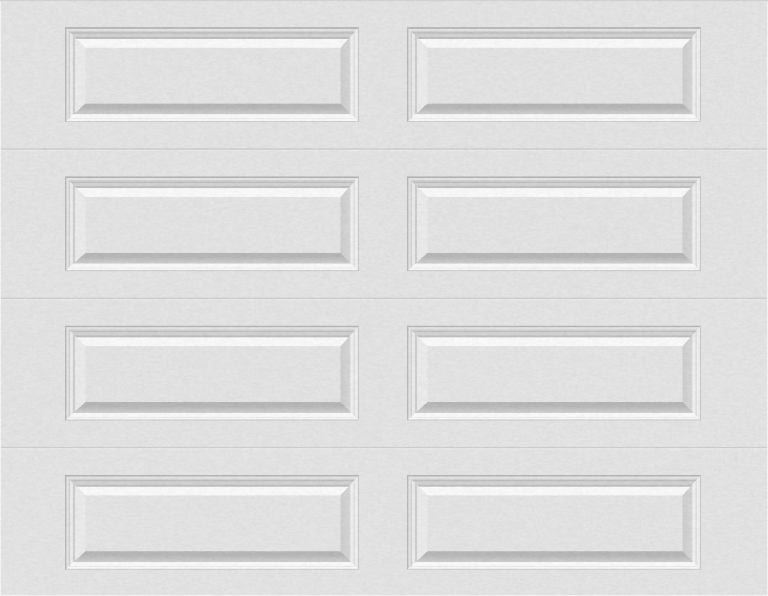
A WebGL 1 fragment shader for this pattern:

```glsl
precision highp float;
uniform vec2 u_resolution;

// Layout, in design units spanning the whole canvas
const vec2 DESIGN = vec2(768.0, 597.0);
const vec2 COUNT = vec2(2.0, 4.0);
const vec2 PITCH = vec2(342.0, 149.5);
const vec2 START = vec2(41.0, -1.0);
const vec2 PANEL_HALF = vec2(147.0, 47.5);

// Moulding depth on each side, rescaled to a common depth for the mitres
const float DEPTH = 20.0;
const float INSET_LEFT = 20.5;
const float INSET_RIGHT = 18.5;
const float INSET_TOP = 20.5;
const float INSET_BOTTOM = 18.5;

// Tones
const float BASE = 0.882;
const float WHITE = 0.965;
const float LIGHT = 0.915;
const float SHADE = 0.815;
const float DARK = 0.74;
const float JOINT = 0.80;
const float GRAIN = 0.042;
const float PANEL_VARIATION = 0.003;

float hash(vec2 p) {
  vec3 q = fract(vec3(p.xyx) * 0.1031);
  q += dot(q, q.yzx + 33.33);
  return fract((q.x + q.y) * q.z);
}

float noise(vec2 p) {
  vec2 i = floor(p);
  vec2 f = fract(p);
  f = f * f * (3.0 - 2.0 * f);
  return mix(mix(hash(i), hash(i + vec2(1.0, 0.0)), f.x),
             mix(hash(i + vec2(0.0, 1.0)), hash(i + 1.0), f.x), f.y);
}

// Smooth-edged coverage of the interval from a to b
float band(float d, float a, float b, float aa) {
  return smoothstep(a - aa, a + aa, d) - smoothstep(b - aa, b + aa, d);
}

// Moulding profiles: d runs from the outer edge (0) to the field (DEPTH)
float topProfile(float d, float aa) {
  float t = mix(BASE, 0.70, band(d, 0.0, 1.5, aa));
  t = mix(t, SHADE, band(d, 3.6, 11.5, aa));
  t = mix(t, DARK, band(d, 5.0, 6.3, aa));
  t = mix(t, DARK, band(d, 9.5, 11.5, aa));
  return mix(t, WHITE, band(d, 11.5, DEPTH, aa));
}

float leftProfile(float d, float aa) {
  float t = mix(BASE, 0.72, band(d, 0.0, 1.4, aa));
  t = mix(t, SHADE, band(d, 3.5, 5.2, aa));
  t = mix(t, LIGHT, band(d, 5.2, 7.6, aa));
  t = mix(t, 0.80, band(d, 7.6, 10.0, aa));
  return mix(t, 0.91, band(d, 10.0, DEPTH, aa));
}

float rightProfile(float d, float aa) {
  float t = mix(BASE, 0.78, band(d, 0.0, 1.4, aa));
  t = mix(t, 0.925, band(d, 1.4, 9.4, aa));
  t = mix(t, 0.86, band(d, 4.6, 6.0, aa));
  float bevel = mix(0.825, 0.80, smoothstep(9.4, DEPTH, d));
  return mix(t, bevel, band(d, 9.4, DEPTH, aa));
}

float bottomProfile(float d, float aa) {
  float t = mix(BASE, 0.80, band(d, 0.0, 1.3, aa));
  t = mix(t, WHITE, band(d, 1.3, 8.5, aa));
  t = mix(t, 0.91, band(d, 3.0, 4.0, aa));
  float bevel = mix(0.79, 0.71, smoothstep(8.5, 17.0, d));
  return mix(t, bevel, band(d, 8.5, DEPTH, aa));
}

float panelTone(vec2 local, float aa) {
  vec2 low = (local + PANEL_HALF) * DEPTH / vec2(INSET_LEFT, INSET_BOTTOM);
  vec2 high = (PANEL_HALF - local) * DEPTH / vec2(INSET_RIGHT, INSET_TOP);
  vec2 d = min(low, high);
  float nearest = min(d.x, d.y);
  float side = local.x < 0.0 ? leftProfile(nearest, aa) : rightProfile(nearest, aa);
  float rail = local.y < 0.0 ? bottomProfile(nearest, aa) : topProfile(nearest, aa);
  // Mitred corners
  return mix(side, rail, smoothstep(-aa, aa, d.x - d.y));
}

void main() {
  vec2 p = gl_FragCoord.xy / u_resolution * DESIGN;
  float aa = 0.5 * DESIGN.y / u_resolution.y;

  // Repeated panels
  vec2 cell = clamp(floor((p - START) / PITCH), vec2(0.0), COUNT - 1.0);
  vec2 local = p - START - (cell + 0.5) * PITCH;
  float tone = panelTone(local, aa);
  tone += PANEL_VARIATION * (hash(cell + 7.0) - 0.5);

  // Joints between sections, with a faint lit lip below
  float joint = floor((p.y - START.y) / PITCH.y + 0.5);
  float offset = p.y - START.y - joint * PITCH.y;
  float inner = step(0.5, joint) * step(joint, COUNT.y - 0.5);
  tone = mix(tone, JOINT, inner * band(offset, -0.4, 0.9, aa));
  tone = mix(tone, 0.90, inner * band(offset, -2.0, -0.6, aa));

  // Outer edges of the door
  float edge = min(min(p.x, DESIGN.x - p.x), p.y);
  tone = mix(tone, 0.95, 1.0 - smoothstep(1.0 - aa, 1.0 + aa, edge));
  tone = mix(tone, 0.82, smoothstep(-1.2 - aa, -1.2 + aa, p.y - DESIGN.y));

  // Embossed grain in short, fine horizontal flecks
  float grain = 0.65 * noise(p / vec2(2.2, 1.4)) + 0.35 * noise(p / vec2(5.0, 1.6) + 91.0);
  tone += GRAIN * (grain - 0.5);

  gl_FragColor = vec4(vec3(tone), 1.0);
}
```
